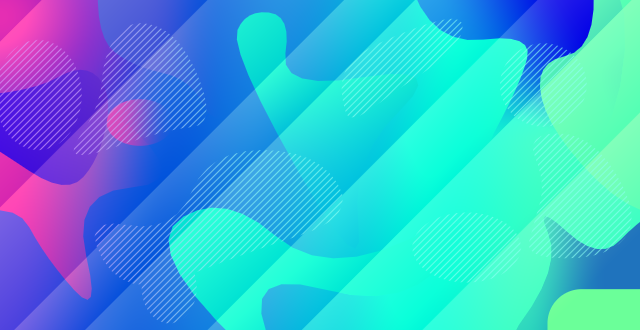
A Shadertoy shader for this background:

```glsl
// Fluid gradient backdrop: soft blobs over a violet-to-mint ramp, crossed by
// diagonal light bands and patches of thin hatching. Each blob is a closed
// quadratic spline, measured as a signed distance (y points down inside).
#define CANVAS vec2(7.68, 3.96)
#define CURVE_STEPS 6
#define HATCH_GAP .08
#define HATCH_WIDTH .013
#define HATCH_ALPHA .62
#define BAND_LIGHT vec3(.18, .14, .024)
#define TEAL vec3(0, .87, .81)
#define MINT vec3(.34, 1, .7)

// Signed distance to a closed smooth curve steered by seven points
float blob(vec2 p, vec4 p01, vec4 p23, vec4 p45, vec2 p6) {
  vec2 c[7] = vec2[7](p01.xy, p01.zw, p23.xy, p23.zw, p45.xy, p45.zw, p6);
  float nearest = 1e3, side = 1.;
  vec2 a = .5 * (c[6] + c[0]);
  for (int i = 0; i < 7; i++) {
    vec2 start = .5 * (c[(i + 6) % 7] + c[i]);
    vec2 end = .5 * (c[i] + c[(i + 1) % 7]);
    for (int k = 1; k <= CURVE_STEPS; k++) {
      float t = float(k) / float(CURVE_STEPS);
      vec2 b = mix(mix(start, c[i], t), mix(c[i], end, t), t);
      vec2 e = b - a, w = p - a;
      vec2 gap = w - e * clamp(dot(w, e) / dot(e, e), 0., 1.);
      nearest = min(nearest, dot(gap, gap));
      bvec3 hit = bvec3(p.y >= a.y, p.y < b.y, e.x * w.y > e.y * w.x);
      if (all(hit) || all(not(hit))) side = -side;
      a = b;
    }
  }
  return side * sqrt(nearest);
}

float ellipse(vec2 p, vec2 center, vec2 radius) {
  return (length((p - center) / radius) - 1.) * min(radius.x, radius.y);
}

// Antialiased coverage of a distance
float cover(float d) {
  return clamp(.5 - d * iResolution.y / CANVAS.y, 0., 1.);
}

float ramp(float a, float b, float x) {
  float t = clamp((x - a) / (b - a), 0., 1.);
  return t * t * (3. - 2. * t);
}

vec3 backdrop(vec2 p) {
  float x = p.x + .2 * (p.y - 2.), r = length(p - vec2(0, .2));
  vec3 col = mix(vec3(.3, .25, .87), vec3(0, .32, .86), ramp(.4, 2., x));
  col = mix(col, vec3(.08, .53, .88), ramp(1.9, 3.2, x));
  col = mix(col, vec3(0, .77, .87), ramp(3., 4.4, x));
  col = mix(col, vec3(0, .97, .85), ramp(4.3, 5.3, x));
  col = mix(col, vec3(.22, .99, .76), ramp(5.4, 6.8, x));
  col = mix(col, vec3(.52, .1, .77), ramp(2.3, .6, r));
  return mix(col, vec3(.9, .18, .7), ramp(1.2, 0., r));
}

vec3 leftBlobs(vec3 col, vec2 p) {
  float sky = blob(p, vec4(1.2, -.8, 1.15, .45), vec4(1.6, .8, 2.3, .95), vec4(2.6, 1.6, 3.5, .8), vec2(3, -.8));
  col = mix(col, vec3(.25, .32, .84), cover(sky) * ramp(2.7, 1.7, p.x));
  float magenta = blob(p, vec4(-1.4, 3, .15, 2.35), vec4(.55, 3.1, 1.22, 3.85), vec4(.85, 2.3, 2.3, 2.2), vec2(.9));
  vec3 warm = mix(vec3(.84, .15, .69), vec3(.42, .28, .8), ramp(.1, 1.5, p.x));
  col = mix(col, warm, cover(magenta) * ramp(2., 1., p.x));
  float ember = ellipse(p, vec2(1.68, 1.47), vec2(.4, .28));
  col = mix(col, vec3(.7, .18, .72), cover(ember) * ramp(2.1, 1.3, p.x));
  float indigo = blob(p, vec4(-1, 1.2, .4, 1.1), vec4(1, .75, 1.35, 1.1), vec4(1.2, 1.9, .8, 2.35), vec2(-.1, 1.75));
  return mix(col, mix(vec3(.2, 0, .88), vec3(.36, .16, .8), p.x / 1.3), cover(indigo));
}

vec3 tealBlobs(vec3 col, vec2 p) {
  float tall = blob(p, vec4(2.75, .6, 2.95, .12), vec4(3.5, .18, 3.35, 1.1), vec4(5.4, .75, 4.2, 1.9), vec2(4.4, 3.5));
  vec3 fade = mix(TEAL, vec3(0, .75, .88), ramp(.4, 2.6, p.y));
  col = mix(col, fade, cover(tall) * mix(.95, .5, ramp(1., 2.8, p.y)));
  float wave = blob(p, vec4(1.7, 2.9, 2.7, 2.3), vec4(3.9, 3.35, 5.9, 2.4), vec4(4.9, 3.75, 2.9, 3.2), vec2(3.5, 4.8));
  return mix(col, mix(TEAL, vec3(0, .94, .84), p.x / 5.5), cover(wave) * .95);
}

vec3 rightBlobs(vec3 col, vec2 p) {
  float deep = blob(p, vec4(4.7, -.8, 5.2, .55), vec4(6.4, .4, 6.25, 1), vec4(5.6, 2.2, 7.4, 2), vec2(7.6, -.8));
  vec3 blue = mix(vec3(0, .5, .9), vec3(0, 0, .9), ramp(5.2, 6.9, p.x - .6 * p.y));
  col = mix(col, blue, cover(deep) * ramp(1.8, .7, p.y));
  float slate = blob(p, vec4(6.4, 2.4, 7.2, 3.15), vec4(7.7, 2.6, 9, 1.8), vec4(9, 5, 5.7, 4.6), vec2(6.75, 3.2));
  vec3 dusk = mix(vec3(.15, .82, .74), vec3(.12, .45, .74), ramp(6.3, 7.3, p.x));
  col = mix(col, dusk, cover(slate));
  float leaf = blob(p, vec4(7.1, -.8, 7.15, .6), vec4(6.4, .75, 6.6, 1.6), vec4(7.7, 2.7, 9, 2.5), vec2(9, -.8));
  col = mix(col, MINT, cover(leaf) * .9);
  float corner = length(max(vec2(6.98, 3.88) - p, 0.)) - .41;
  return mix(col, vec3(.42, 1, .6), cover(corner));
}

// Diagonal bands: bright after each edge, fading toward the next
vec3 bands(vec3 col, float s) {
  float edges[8] = float[8](.5, 2.49, 4.13, 4.98, 6.45, 7.58, 9.03, 10.5);
  for (int i = 0; i < 7; i++) {
    float t = (s - edges[i]) / (edges[i + 1] - edges[i]);
    col += BAND_LIGHT * cover((edges[i] - s) * .7) * max(1. - t, 0.);
  }
  return col;
}

float hatchArea(vec2 p) {
  float d = blob(p, vec4(1.6, .2, 2.2, .45), vec4(2.6, 1.5, 2, 1.55), vec4(.7, 2, 1.2, 1.3), vec2(1.25, .6));
  d = min(d, blob(p, vec4(.95, 2.6, 2.1, 2.8), vec4(2.5, 1.8, 3.8, 1.8), vec4(4.3, 2.6, 2.9, 3.05), vec2(1.5, 3.6)));
  d = min(d, blob(p, vec4(4.1, .9, 4.3, .6), vec4(5.6, .1, 5.5, .6), vec4(4.8, 1.05, 4.2, 1.5), vec2(4.1, 1.2)));
  d = min(d, blob(p, vec4(6.3, 1.6, 7.1, 1.6), vec4(7.7, 2.6, 7.3, 3.1), vec4(6.3, 3.1, 6.4, 2.7), vec2(6.55, 2.2)));
  d = min(d, ellipse(p, vec2(.46, 1.14), vec2(.52, .66)));
  d = min(d, ellipse(p, vec2(6.52, 1.02), vec2(.52, .5)));
  d = min(d, ellipse(p, vec2(2.03, 3.45), vec2(.33, .43)));
  return min(d, ellipse(p, vec2(5.6, 2.97), vec2(.65, .42)));
}

void mainImage(out vec4 fragColor, in vec2 fragCoord) {
  vec2 uv = fragCoord / iResolution.xy, p = vec2(uv.x, 1. - uv.y) * CANVAS;
  float s = p.x + p.y;
  vec3 col = rightBlobs(tealBlobs(leftBlobs(backdrop(p), p), p), p);
  col = clamp(bands(col, s), 0., 1.);
  float line = abs(fract(s / HATCH_GAP) - .5) * HATCH_GAP * .707 - .5 * HATCH_WIDTH;
  vec3 ink = mix(vec3(.85, .65, 1), vec3(.55, 1, .95), ramp(.5, 3.5, p.x));
  col = mix(col, ink, cover(line) * cover(hatchArea(p)) * HATCH_ALPHA);
  fragColor = vec4(col, 1);
}
```
